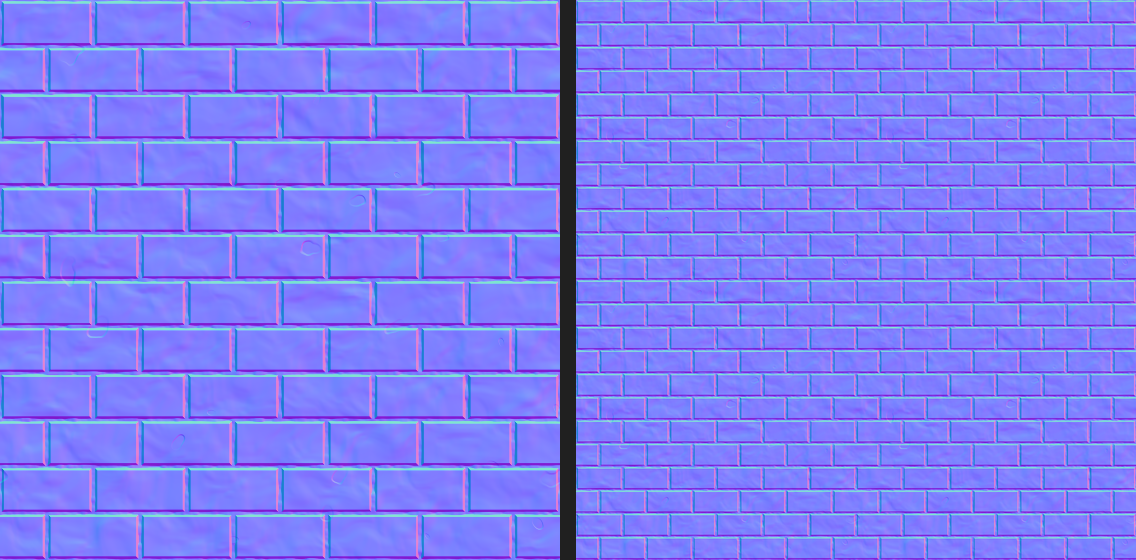
Left, the tile; right, the same tile 2 across and 2 down.
Write a WebGL 2 fragment shader that draws this texture map.

```glsl
#version 300 es
precision highp float;
// Tangent-space normal map of a running-bond brick wall: 6 bricks by 12 rows.
// A height field (bevelled bricks, rough mortar, soft undulation, shallow chips)
// is differentiated, and the normal is encoded as colour. All noise wraps.
uniform vec2 u_resolution;
out vec4 fragColor;

const vec2 BRICKS = vec2(6.0, 12.0);
const vec2 BRICK_HALF = vec2(0.0803, 0.0391);
const float BEVEL_WIDTH = 0.0038;
const float BEVEL_SLOPE = 1.28;
const float SAMPLE_STEP = 1.0 / 1024.0;

// Integer hash of a non-negative cell and a seed, in 0..1
float hash(vec2 cell, uint seed) {
  uint h = uint(cell.x) * 1597u + uint(cell.y) * 51749u + seed * 7919u;
  h = h * 747796405u + 2891336453u;
  h = ((h >> ((h >> 28u) + 4u)) ^ h) * 277803737u;
  h = (h >> 22u) ^ h;
  return float(h & 65535u) / 65535.0;
}

// Value noise that repeats after a whole number of cells, in -0.5..0.5
float wrapNoise(vec2 p, vec2 period, uint seed) {
  vec2 g = p * period;
  vec2 cell = floor(g);
  vec2 f = g - cell;
  vec2 w = f * f * f * (f * (f * 6.0 - 15.0) + 10.0);
  vec2 lo = mod(cell, period);
  vec2 hi = mod(cell + 1.0, period);
  float bottom = mix(hash(lo, seed), hash(vec2(hi.x, lo.y), seed), w.x);
  float top = mix(hash(vec2(lo.x, hi.y), seed), hash(hi, seed), w.x);
  return mix(bottom, top, w.y) - 0.5;
}

// Distance inward from the edge of the nearest brick
float brickInset(vec2 p, vec2 count, vec2 halfSize) {
  vec2 g = p * count;
  g.x += 0.5 * (1.0 - mod(floor(g.y), 2.0));
  vec2 local = (fract(g) - 0.5) / count;
  vec2 inset = halfSize - abs(local);
  return min(inset.x, inset.y);
}

// Depth of sparse tilted dents, at most one in each grid cell
float chipDepth(vec2 p, float grid, float chance, uint seed) {
  vec2 g = p * grid;
  vec2 cell = mod(floor(g), grid);
  if (hash(cell, seed) > chance) return 0.0;
  vec2 centre = 0.3 + 0.4 * vec2(hash(cell, seed + 1u), hash(cell, seed + 2u));
  float angle = 6.2832 * hash(cell, seed + 3u);
  float radius = mix(0.007, 0.026, pow(hash(cell, seed + 4u), 1.5));
  vec2 q = (fract(g) - centre) / grid;
  float c = cos(angle), s = sin(angle);
  q = vec2(c * q.x + s * q.y, c * q.y - s * q.x) / (radius * vec2(1.0, 0.6));
  float r = length(q) + 0.7 * wrapNoise(p, vec2(64.0), seed + 5u);
  float tilt = clamp(0.5 + 0.5 * q.x, 0.0, 1.0);
  return 0.065 * radius * tilt * (1.0 - smoothstep(0.72, 1.0, r));
}

// Soft undulation of the clay, warped to hide the noise lattice
float undulation(vec2 p) {
  vec2 warp = vec2(wrapNoise(p, vec2(20.0), 11u), wrapNoise(p, vec2(20.0), 12u));
  vec2 q = p + 0.025 * warp;
  return 0.0038 * wrapNoise(q, vec2(14.0, 18.0), 13u)
       + 0.0022 * wrapNoise(q, vec2(32.0, 38.0), 14u)
       + 0.0005 * wrapNoise(q, vec2(72.0), 15u);
}

float wallHeight(vec2 p) {
  // A flat face falls along the bevel until it meets the uneven mortar
  float inset = brickInset(p, BRICKS, BRICK_HALF);
  float face = BEVEL_SLOPE * min(inset - BEVEL_WIDTH, 0.0);
  float rough = 0.0020 * wrapNoise(p, vec2(54.0), 21u)
              + 0.0009 * wrapNoise(p, vec2(120.0), 22u);
  float h = max(face, -BEVEL_SLOPE * (BEVEL_WIDTH + rough));

  // Wear: two staggered layers of chips
  h += undulation(p);
  for (int i = 0; i < 2; i++) {
    vec2 shift = float(i) * vec2(0.06, 0.04);
    h -= chipDepth(p + shift, 8.0, 0.26, 31u + 10u * uint(i));
  }
  return h;
}

void main() {
  vec2 p = gl_FragCoord.xy / u_resolution;
  vec2 e = vec2(SAMPLE_STEP, 0.0);

  // Central differences also smooth the bevel edges
  vec2 slope = vec2(wallHeight(p + e.xy) - wallHeight(p - e.xy),
                    wallHeight(p + e.yx) - wallHeight(p - e.yx)) / (2.0 * SAMPLE_STEP);
  vec3 normal = normalize(vec3(-slope, 1.0));
  fragColor = vec4(0.5 + 0.5 * normal, 1.0);
}
```
